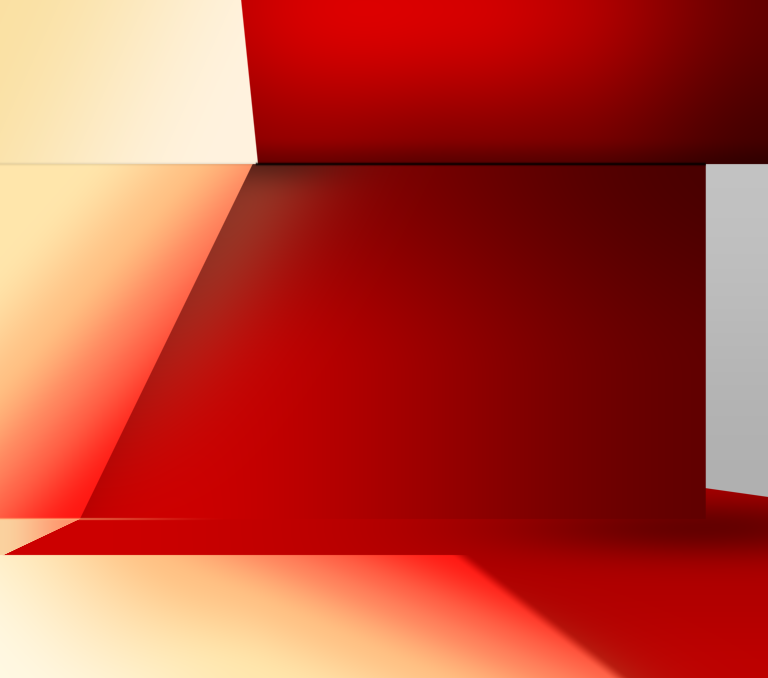
Write a WebGL 1 fragment shader that draws this background.

```glsl
precision highp float;

uniform vec2 u_resolution;

// Antialiased step: 1 where the signed distance is positive
float edge(float d) {
  float px = 0.75 / min(u_resolution.x, u_resolution.y);
  return smoothstep(-px, px, d);
}

// Horizontal signed distance to the right of the line through a and b
float rightOf(vec2 p, vec2 a, vec2 b) {
  return p.x - mix(a.x, b.x, (p.y - a.y) / (b.y - a.y));
}

// Soft elliptical glow
float glow(vec2 p, vec2 center, vec2 radius) {
  vec2 q = (p - center) / radius;
  return exp(-dot(q, q));
}

// Red through peach to cream
vec3 warmRamp(float t) {
  vec3 color = mix(vec3(1.0, 0.09, 0.07), vec3(1.0, 0.46, 0.33), smoothstep(0.0, 0.4, t));
  color = mix(color, vec3(1.0, 0.74, 0.50), smoothstep(0.3, 0.65, t));
  return mix(color, vec3(1.0, 0.90, 0.67), smoothstep(0.55, 1.0, t));
}

vec3 ceilingColor(vec2 p) {
  vec3 cream = mix(vec3(0.98, 0.88, 0.64), vec3(1.0, 0.95, 0.87),
                   smoothstep(-0.05, 0.33, p.x + 0.4 * (0.88 - p.y)));
  float red = 0.36 + 0.38 * glow(p, vec2(0.57, 0.98), vec2(0.30, 0.20));
  red += 0.10 * smoothstep(0.76, 1.0, p.y);
  red -= 0.12 * smoothstep(0.75, 1.0, p.x);
  red += 0.12 * (1.0 - smoothstep(0.35, 0.60, p.x));
  red *= mix(0.75, 1.0, smoothstep(0.755, 0.80, p.y));
  return mix(cream, vec3(red, 0.0, 0.0), edge(rightOf(p, vec2(0.336, 0.758), vec2(0.314, 1.0))));
}

vec3 wallColor(vec2 p) {
  vec3 lit = warmRamp((p.y - 1.28 * p.x - 0.10) / 0.52);

  // Shaded side, darkening to the right and towards the ceiling
  float red = mix(0.81, 0.37, smoothstep(0.18, 0.98, p.x));
  red *= 1.0 - 0.24 * smoothstep(0.45, 0.76, p.y);
  vec3 shade = vec3(red, 0.0, 0.0);
  float side = rightOf(p, vec2(0.104, 0.2345), vec2(0.329, 0.758));
  float haze = exp(-pow(max(side, 0.0) / 0.11, 2.0)) * smoothstep(0.20, 0.72, p.y);
  shade = mix(shade, vec3(0.62, 0.31, 0.22), 0.75 * haze);
  shade *= 1.0 - 0.4 * glow(p, vec2(0.36, 0.765), vec2(0.10, 0.035));
  shade *= 1.0 - 0.10 * exp(-max(side, 0.0) / 0.04);
  return mix(lit, shade, edge(side));
}

vec3 floorColor(vec2 p) {
  // Shaded floor with a dark patch under the wall
  float red = mix(0.80, 0.69, smoothstep(0.1, 0.7, p.x));
  red -= 0.30 * glow(p, vec2(0.92, 0.222), vec2(0.26, 0.045));
  red += 0.05 * smoothstep(0.15, 0.0, p.y) * smoothstep(0.6, 0.9, p.x);
  vec3 shade = vec3(red, 0.0, 0.0);

  // Lit sliver beside the shadow band
  vec3 sliver = mix(vec3(0.98, 0.82, 0.62), vec3(1.0, 0.58, 0.42), smoothstep(0.0, 0.1, p.x));
  vec3 band = mix(sliver, shade, edge(rightOf(p, vec2(0.005, 0.1814), vec2(0.104, 0.2345))));

  // Sunlit foreground
  float warmth = 0.95 - 1.55 * p.x + 3.2 * (0.18 - p.y) * smoothstep(0.0, 0.35, p.x);
  vec3 sun = warmRamp(clamp(warmth, 0.0, 1.0));
  sun = mix(sun, vec3(1.0, 0.98, 0.91), (1.0 - smoothstep(0.0, 0.38, p.x + p.y)) * 0.9);
  float side = rightOf(p, vec2(0.599, 0.1814), vec2(0.807, 0.0));
  float depth = smoothstep(0.18, 0.0, p.y);
  vec3 dusk = mix(shade, vec3(0.72, 0.20, 0.11), 0.7 * exp(-max(side, 0.0) / 0.05) * depth);
  vec3 foreground = mix(sun, dusk, smoothstep(-0.014, 0.014, side));
  return mix(foreground, band, edge(p.y - 0.1814));
}

void main() {
  vec2 p = gl_FragCoord.xy / u_resolution;

  // Grey opening right of the wall, above the sloping floor
  vec3 grey = vec3(mix(0.69, 0.76, smoothstep(0.27, 0.76, p.y)));
  vec3 opening = mix(floorColor(p), grey, edge(p.y - 0.280 + 0.16 * (p.x - 0.919)));

  vec3 room = mix(wallColor(p), opening, edge(p.x - 0.919));
  vec3 color = mix(floorColor(p), room, edge(p.y - 0.2345));
  color = mix(color, ceilingColor(p), edge(p.y - 0.758));

  // Fine seams along the ceiling and the lit floor
  float ceilingSeam = exp(-pow((p.y - 0.758) / 0.0022, 2.0));
  color *= 1.0 - 0.85 * ceilingSeam * edge(p.x - 0.333) * (1.0 - edge(p.x - 0.919));
  color *= 1.0 - 0.08 * ceilingSeam * (1.0 - edge(p.x - 0.333));
  float floorSeam = exp(-pow((p.y - 0.2345) / 0.0015, 2.0));
  color = mix(color, vec3(1.0, 0.75, 0.50), 0.6 * floorSeam * (1.0 - smoothstep(0.08, 0.30, p.x)));

  gl_FragColor = vec4(color, 1.0);
}
```
